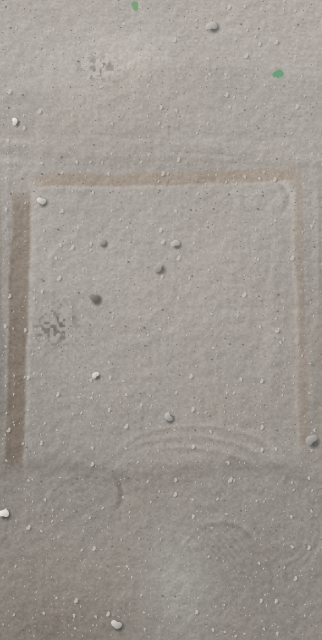
A WebGL 2 fragment shader for this texture:

```glsl
#version 300 es
precision highp float;
// Dusty sand floor with a shallow square imprint, swept grooves and scattered pebbles.
uniform vec2 u_resolution;
out vec4 outColor;

float hash(vec2 p) { return fract(sin(dot(p, vec2(127.1, 311.7))) * 43758.5453); }

float noise(vec2 p) {
  vec2 i = floor(p), f = fract(p);
  f = f * f * (3.0 - 2.0 * f);
  return mix(mix(hash(i), hash(i + vec2(1, 0)), f.x),
             mix(hash(i + vec2(0, 1)), hash(i + vec2(1, 1)), f.x), f.y);
}

float fbm(vec2 p) {
  float sum = 0.0, amp = 0.5;
  for (int i = 0; i < 5; i++) {
    sum += amp * noise(p);
    p = mat2(1.6, 1.2, -1.2, 1.6) * p + 7.3;
    amp *= 0.5;
  }
  return sum;
}

// Soft elliptical patch
float blob(vec2 p, vec2 c, vec2 r) { vec2 d = (p - c) / r; return exp(-dot(d, d)); }

// Soft-edged interval
float span(float x, float a, float b, float s) {
  return smoothstep(a - s, a + s, x) * (1.0 - smoothstep(b - s, b + s, x));
}

// Elliptical groove: lit outside, shaded inside, limited to an angle range
float groove(vec2 p, vec2 c, vec2 r, float a0, float a1, float w) {
  vec2 d = (p - c) / r;
  float s = (length(d) - 1.0) * min(r.x, r.y) / w;
  return s * exp(-s * s) * span(atan(d.y, d.x), a0, a1, 0.25);
}

// Stone coverage in x, cast shadow in y
vec2 stone(vec2 d, float r, float seed) {
  float a = atan(d.y, d.x);
  float edge = r * (1.0 + 0.25 * sin(a * 2.0 + seed * 6.0) + 0.12 * sin(a * 3.0 + seed * 17.0));
  float aa = 0.7 / u_resolution.y;
  vec2 shade = d - r * vec2(0.55, -0.5);
  return vec2(1.0 - smoothstep(edge - aa, edge + aa, length(d)),
              1.0 - smoothstep(r * 0.5, r * 1.6, length(shade)));
}

void main() {
  vec2 p = gl_FragCoord.xy / u_resolution.y;
  vec2 q = p + 0.006 * (vec2(fbm(p * 22.0), fbm(p * 22.0 + 40.0)) - 0.5);

  // Broad light and warmth
  float light = mix(0.558, 0.672, smoothstep(0.0, 1.0, p.y));
  float warm = 0.25 * fbm(p * 9.0 + 3.0) - 0.1;
  light += 0.07 * (fbm(p * 7.0) - 0.5);
  light += 0.035 * blob(p, vec2(0.19, 0.915), vec2(0.07, 0.04));
  light += 0.06 * blob(p, vec2(0.28, 0.08), vec2(0.045, 0.08));
  light -= 0.035 * blob(p, vec2(0.08, 0.02), vec2(0.12, 0.04));
  light -= 0.03 * blob(p, vec2(0.0, 0.45), vec2(0.03, 0.3));
  warm += 0.3 * blob(p, vec2(0.1, 0.05), vec2(0.14, 0.1)) - 0.3 * blob(p, vec2(0.28, 0.08), vec2(0.05, 0.08));
  light += 0.02 * smoothstep(-0.006, 0.012, q.y - 0.872 - 0.025 * sin(p.x * 9.0 - 1.2));

  // Square imprint: floor, then its four sides
  float down = (q.y - 0.277) / 0.43;
  float leftX = mix(0.036, 0.049, down), rightX = mix(0.468, 0.458, down);
  float topY = 0.709 + 0.008 * smoothstep(0.2, 0.47, p.x);
  light += 0.022 * span(q.x, leftX, rightX, 0.004) * span(q.y, 0.275, topY, 0.008);
  float wall = span(q.x, leftX - 0.029, leftX, 0.003) * span(q.y, 0.275, 0.695, 0.014);
  light -= 0.082 * wall;
  light += 0.04 * blob(q, vec2(leftX + 0.004, 0.5), vec2(0.005, 0.22));
  float rim = span(q.y, topY, topY + 0.02, 0.003) * span(q.x, 0.055, 0.465, 0.015);
  light -= 0.022 * rim;
  light += 0.04 * span(q.x, 0.06, 0.45, 0.02) * blob(q, vec2(q.x, topY - 0.001), vec2(1.0, 0.003));
  float bank = span(q.x, rightX, rightX + 0.014, 0.003) * span(q.y, 0.3, 0.715, 0.012);
  light += 0.05 * span(q.y, 0.3, 0.705, 0.015) * blob(q, vec2(rightX, q.y), vec2(0.004, 1.0));
  light -= 0.018 * bank;
  warm += 0.75 * wall + 1.0 * rim + 0.7 * bank;
  light -= 0.035 * span(q.x, 0.0, 0.48, 0.02) * blob(q, vec2(q.x, 0.262 + 0.012 * sin(p.x * 21.0)), vec2(1.0, 0.014));

  // Brushed streaks beside and above the square
  float upright = noise(vec2((p.x - 0.12 * p.y) * 150.0, p.y * 7.0)) - 0.5;
  light += 0.05 * upright * span(p.x, 0.39, 0.45, 0.02) * span(p.y, 0.38, 0.63, 0.04);
  light += 0.07 * (noise(vec2(p.x * 190.0, p.y * 5.0)) - 0.5)
         * (span(p.x, 0.485, 0.6, 0.006) + span(p.x, -0.1, 0.02, 0.006)) * span(p.y, 0.32, 0.73, 0.04);
  light += 0.05 * (noise(vec2(p.x * 6.0, (p.y + 0.06 * p.x) * 160.0)) - 0.5) * span(p.y, 0.735, 0.8, 0.015);

  // Swept curves
  float relief = 0.0;
  for (int i = 0; i < 3; i++) {
    float k = float(i);
    relief += groove(q, vec2(0.137, 0.167), vec2(0.079, 0.092) - 0.009 * k, 1.1, 2.95, 0.004) * (1.0 - 0.25 * k);
    relief += groove(q, vec2(0.306 - 0.01 * k, 0.277 - 0.017 * k), vec2(0.128, 0.058), 0.5, 2.9 - 0.5 * k, 0.004);
    relief += 0.8 * groove(q, vec2(0.43, 0.17), vec2(0.07) - 0.012 * k, -1.4, 0.2, 0.004);
  }
  relief += groove(q, vec2(0.345, 0.13), vec2(0.06, 0.055), 0.5, 2.8, 0.005);
  relief += groove(q, vec2(0.13, 0.57), vec2(0.055, 0.06), 1.7, 2.9, 0.006);
  relief += 1.3 * groove(q, vec2(0.428, 0.69), vec2(0.022, 0.026), -1.1, 1.2, 0.005);
  light += 0.065 * relief;
  float crescent = span(length((q - vec2(0.163, 0.229)) / vec2(0.024, 0.03)), 0.8, 1.12, 0.12);
  light -= 0.09 * crescent * smoothstep(0.17, 0.188, q.x);
  light += 0.02 * sin((q.x + q.y * 0.8) * 520.0) * blob(p, vec2(0.355, 0.145), vec2(0.04, 0.022));

  // Sand grain lit from the upper left
  vec2 toLight = vec2(-0.0022, 0.0026);
  light += 0.16 * (fbm(p * 75.0) - fbm((p + toLight) * 75.0));
  light += 0.05 * (noise(p * 330.0) - 0.5);
  float debris = blob(p, vec2(0.156, 0.895), vec2(0.03, 0.018)) + blob(p, vec2(0.09, 0.49), vec2(0.035, 0.03));
  light -= 0.16 * debris * smoothstep(0.45, 0.8, noise(p * 210.0));

  vec3 color = light + vec3(0.0, -0.021, -0.047) + warm * vec3(0.012, -0.012, -0.03);

  // Scattered grit in three sizes
  for (int i = 0; i < 3; i++) {
    float n = 38.0 * pow(1.75, float(i));
    vec2 cell = floor(p * n), id = cell + 31.0 * float(i);
    float seed = hash(id);
    vec2 at = cell + 0.3 + 0.4 * vec2(hash(id + 5.1), hash(id + 9.7));
    vec2 s = stone(p - at / n, (0.05 + 0.08 * seed * seed) / n, seed) * step(0.66, hash(id + 2.3));
    color *= 1.0 - 0.16 * s.y;
    color = mix(color, mix(vec3(0.47, 0.44, 0.41), vec3(0.8, 0.78, 0.75), step(0.35, seed)), 0.75 * s.x);
  }

  // Larger pebbles: position, radius, tone
  vec4 pebbles[12] = vec4[12](
    vec4(0.331, 0.960, 0.007, 0.70), vec4(0.023, 0.810, 0.005, 0.84), vec4(0.065, 0.686, 0.006, 0.76),
    vec4(0.160, 0.621, 0.005, 0.60), vec4(0.274, 0.620, 0.006, 0.70), vec4(0.247, 0.582, 0.007, 0.64),
    vec4(0.148, 0.534, 0.007, 0.47), vec4(0.149, 0.414, 0.005, 0.80), vec4(0.263, 0.348, 0.006, 0.66),
    vec4(0.486, 0.313, 0.008, 0.63), vec4(0.006, 0.198, 0.007, 0.85), vec4(0.182, 0.024, 0.007, 0.72));
  for (int i = 0; i < 12; i++) {
    vec4 b = pebbles[i];
    vec2 d = p - b.xy, s = stone(d, b.z, hash(b.xy));
    color *= 1.0 - 0.38 * s.y;
    color = mix(color, b.w + 0.1 * dot(d, vec2(-0.6, 0.8)) / b.z - vec3(0.0, 0.015, 0.035), s.x);
  }

  // Green chips
  color = mix(color, vec3(0.42, 0.62, 0.49), stone(p - vec2(0.435, 0.885), 0.007, 0.2).x);
  color = mix(color, vec3(0.48, 0.63, 0.47), stone(p - vec2(0.211, 0.991), 0.006, 0.7).x);
  outColor = vec4(clamp(color, 0.0, 1.0), 1.0);
}
```
